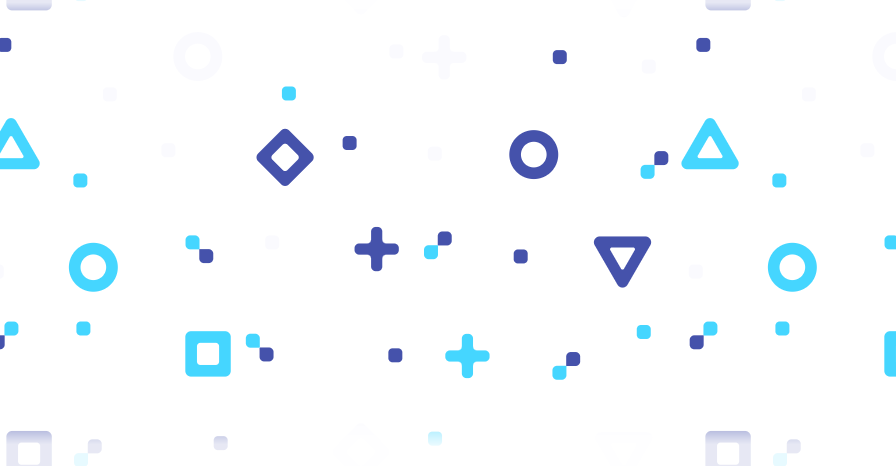
A WebGL 2 fragment shader for this background:

```glsl
#version 300 es
precision highp float;
// Scattered cyan and indigo outlines, crosses and small rounded dots on white.

uniform vec2 u_resolution;
out vec4 fragColor;

const vec3 CYAN = vec3(0.27, 0.84, 1.0);
const vec3 INDIGO = vec3(0.27, 0.32, 0.67);
const vec3 PALE = vec3(0.98, 0.98, 0.996);

vec2 hash2(vec2 p) {
    vec3 q = fract(p.xyx * vec3(0.1031, 0.1030, 0.0973));
    q += dot(q, q.yzx + 33.33);
    return fract((q.xx + q.yz) * q.zy);
}

float roundBox(vec2 p, vec2 halfSize, float radius) {
    vec2 q = abs(p) - halfSize + radius;
    return length(max(q, 0.0)) + min(max(q.x, q.y), 0.0) - radius;
}

float squareFrame(vec2 p) {
    return max(roundBox(p, vec2(19.5), 5.0), -roundBox(p, vec2(9.5), 3.0));
}

// Equilateral triangle pointing to +y
float triangle(vec2 p, float inradius) {
    float k = sqrt(3.0), halfSide = k * inradius;
    p = vec2(abs(p.x) - halfSide, p.y + inradius);
    if (p.x + k * p.y > 0.0) p = vec2(p.x - k * p.y, -k * p.x - p.y) * 0.5;
    p.x -= clamp(p.x, -2.0 * halfSide, 0.0);
    return -length(p) * sign(p.y);
}

float triangleFrame(vec2 p) {
    return max(triangle(p, 11.3) - 5.0, 1.5 - triangle(p, 5.3));
}

// Two crossed bars with filleted inner corners
float crossShape(vec2 p) {
    float a = roundBox(p, vec2(19.0, 4.8), 4.0);
    float b = roundBox(p, vec2(4.8, 19.0), 4.0);
    float blend = max(4.0 - abs(a - b), 0.0);
    return min(a, b) - blend * blend / 16.0;
}

float ring(vec2 p) {
    return abs(length(p) - 16.0) - 5.0;
}

float diamondFrame(vec2 p) {
    return squareFrame(vec2(p.x + p.y, p.y - p.x) * 0.7071 * 1.04);
}

// Dot of a touching pair, square only at the shared corner
float pairDot(vec2 p) {
    vec2 v = p.x + p.y > 0.0 ? p : -p;
    float radius = max(v.x, v.y) < 5.9 ? 0.5 : 4.0;
    return roundBox(v - 5.9, vec2(6.0), radius);
}

void main() {
    // The canvas is 400 units high, measured downward from the top
    vec2 p = gl_FragCoord.xy / u_resolution.y * 400.0;
    p.y = 400.0 - p.y;
    float pixel = 400.0 / u_resolution.y;

    // Repeating tile of 8 by 5 cells, ranked by a shuffled index
    vec2 grid = (p - vec2(-20.0, 18.0)) / vec2(75.0, 80.0);
    vec2 cell = mod(floor(grid), vec2(8.0, 5.0));
    vec2 local = (fract(grid) - 0.5) * vec2(75.0, 80.0);
    int rank = (int(cell.x + 8.0 * cell.y + 0.5) + 8) * 13 % 40;
    vec2 jitter = hash2(cell + 7.0) - 0.5;
    vec2 q = local - jitter * (rank < 13 ? vec2(25.0, 24.0) : vec2(48.0, 52.0));

    float d = 1e3;
    vec3 color = rank == 1 || rank % 3 == 2 ? CYAN : INDIGO;
    if (rank < 13) {
        // Large shapes, the last four barely tinted
        if (rank == 0 || rank == 2) d = squareFrame(q);
        else if (rank == 1 || rank == 4 || rank == 9) d = crossShape(q);
        else if (rank == 5 || rank == 6 || rank == 10) d = ring(q);
        else if (rank == 7 || rank == 12) d = diamondFrame(q);
        else d = triangleFrame(rank == 8 ? vec2(q.x, -q.y) : q);
        if (rank > 8) color = PALE;
    } else if (rank < 20) {
        // Two-coloured pairs of dots along either diagonal
        if (rank % 3 != 0) q.y = -q.y;
        d = pairDot(q);
        color = (q.x + q.y > 0.0) == (rank % 4 != 0) ? INDIGO : CYAN;
    } else if (rank < 38) {
        // Single dots, solid then pale
        d = roundBox(q, vec2(6.0), 3.6);
        color = rank > 30 ? PALE : rank % 2 == 0 ? INDIGO : CYAN;
    }

    // Fade toward the top and bottom edges
    float fade = smoothstep(-8.0, 36.0, p.y) * (1.0 - smoothstep(335.0, 395.0, p.y));
    float cover = clamp(0.5 - d / pixel, 0.0, 1.0) * max(fade, 0.13);
    fragColor = vec4(mix(vec3(1.0), color, cover), 1.0);
}
```
